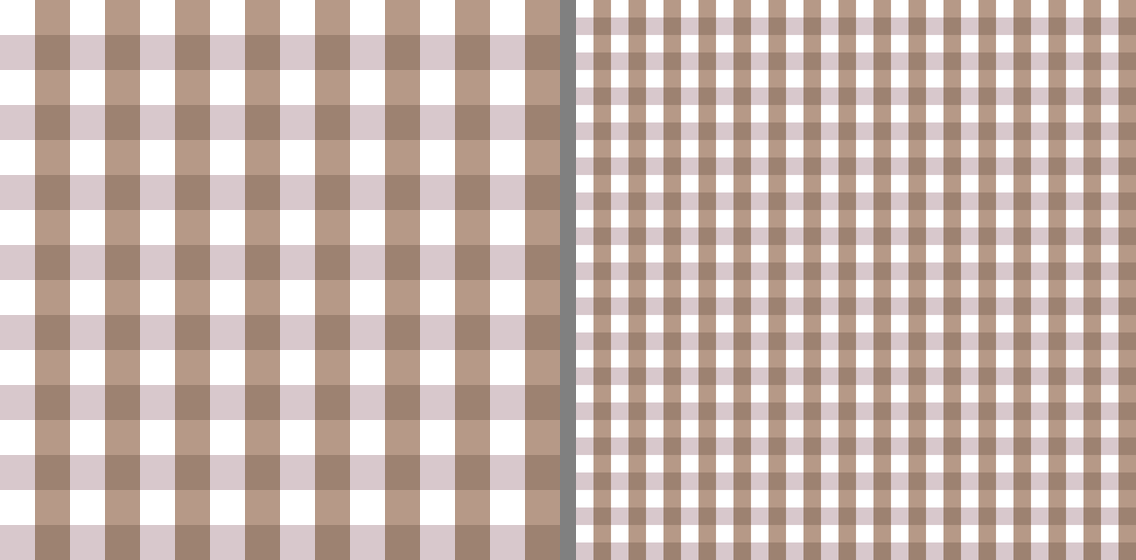
Left: one tile. Right: repeated 2 by 2.
Give the GLSL for this pattern, as a Shadertoy shader.

```glsl
// Two-tone gingham: brown vertical bands cross lilac horizontal bands on white.
// Each band is a wrapped distance to its centre line, turned into soft-edged
// coverage; the four combinations of coverage pick the four flat colours.

const vec2 REPEATS     = vec2(8.0);         // checks across and down
const vec2 BAND_CENTER = vec2(0.75, 0.25);  // band middle within a repeat
const vec2 BAND_WIDTH  = vec2(0.5);         // share of a repeat

const vec3 WHITE   = vec3(1.0);
const vec3 BROWN   = vec3(0.714, 0.600, 0.529);
const vec3 LILAC   = vec3(0.847, 0.784, 0.800);
const vec3 OVERLAP = vec3(0.616, 0.510, 0.443);

// Coverage of the vertical (x) and horizontal (y) bands, edges one pixel soft
vec2 bandCoverage(vec2 cell, vec2 pixel) {
    vec2 fromCenter = abs(fract(cell - BAND_CENTER + 0.5) - 0.5);
    return clamp((0.5 * BAND_WIDTH - fromCenter) / pixel + 0.5, 0.0, 1.0);
}

void mainImage(out vec4 fragColor, in vec2 fragCoord) {
    vec2 pixel = REPEATS / iResolution.xy;
    vec2 band = bandCoverage(fragCoord * pixel, pixel);

    // Blend along each row type, then between the rows
    vec3 plainRow = mix(WHITE, BROWN, band.x);
    vec3 lilacRow = mix(LILAC, OVERLAP, band.x);
    fragColor = vec4(mix(plainRow, lilacRow, band.y), 1.0);
}
```
